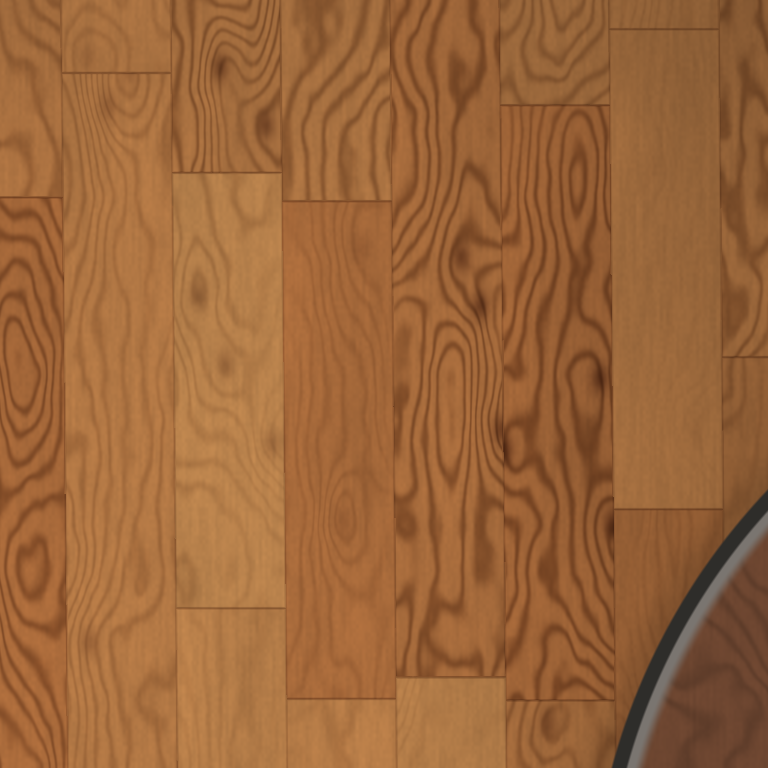
Give the GLSL for this texture, as a Shadertoy shader.

```glsl
// Oak plank floor with staggered joints, wavy grain and a dark-rimmed round mat in the corner.

const float PLANK_WIDTH = 0.1427;
const vec3 PALE_OAK = vec3(0.735, 0.520, 0.305);
const vec3 RED_OAK = vec3(0.645, 0.395, 0.215);
const vec3 GRAIN_TINT = vec3(0.74, 0.68, 0.63);
const vec3 RIM_BLACK = vec3(0.18, 0.175, 0.165);
const vec3 RIM_GREY = vec3(0.48, 0.46, 0.44);
const vec3 MAT_BROWN = vec3(0.43, 0.275, 0.19);

// Per column: joint heights, then redness and grain strength from the top plank down.
const vec2 JOINTS[8] = vec2[8](
    vec2(0.743, -1.0), vec2(0.905, -1.0), vec2(0.775, 0.208), vec2(0.738, 0.090),
    vec2(0.118, -1.0), vec2(0.863, 0.088), vec2(0.962, 0.337), vec2(0.535, -1.0));
const vec3 REDNESS[8] = vec3[8](
    vec3(0.50, 0.85, 0.0), vec3(0.40, 0.40, 0.0), vec3(0.45, 0.05, 0.2), vec3(0.40, 0.80, 0.3),
    vec3(0.70, 0.15, 0.0), vec3(0.40, 0.85, 0.6), vec3(0.40, 0.40, 0.8), vec3(0.50, 0.60, 0.0));
const vec3 FIGURE[8] = vec3[8](
    vec3(0.6, 0.9, 0.0), vec3(0.3, 0.45, 0.0), vec3(0.9, 0.45, 0.2), vec3(0.8, 0.3, 0.4),
    vec3(0.95, 0.2, 0.0), vec3(0.6, 1.0, 0.6), vec3(0.2, 0.08, 0.25), vec3(0.8, 0.6, 0.0));

float hash(vec2 p) {
    vec3 q = fract(vec3(p.xyx) * 0.1031);
    q += dot(q, q.yzx + 33.33);
    return fract((q.x + q.y) * q.z);
}

float noise(vec2 p) {
    vec2 i = floor(p), f = fract(p);
    f = f * f * (3.0 - 2.0 * f);
    return mix(mix(hash(i), hash(i + vec2(1, 0)), f.x),
               mix(hash(i + vec2(0, 1)), hash(i + vec2(1, 1)), f.x), f.y);
}

// Growth rings as contour lines of a warped field; x is the ring line, y the knot core.
vec2 growthRings(vec2 p, vec2 seed) {
    float field = 3.0 * p.x + 7.0 * noise(p * vec2(1.6, 0.55) + seed);
    field += 1.5 * noise(p * vec2(4.0, 1.7) + seed) + 0.4 * noise(p * vec2(9.0, 5.0) + seed);
    float core = 0.0;
    for (int i = 0; i < 3; i++) {
        vec2 k = seed + float(i) * 7.3;
        vec2 knot = vec2(hash(k), 7.0 * hash(k + 3.1));
        vec2 d = (p - knot) * vec2(1.0, 0.6);
        float r2 = dot(d, d);
        field += 2.6 * exp(-12.0 * r2);
        core += exp(-150.0 * r2);
    }
    float line = pow(0.5 + 0.5 * sin(6.2832 * field), 2.5);
    float fade = 1.0 - smoothstep(0.35, 0.8, fwidth(field));
    return vec2(mix(0.3, line, fade), core);
}

// Fine vertical pores and speckle, centred on zero.
float pores(vec2 uv) {
    return 0.6 * noise(uv * vec2(230.0, 22.0)) + 0.4 * noise(uv * vec2(260.0, 190.0)) - 0.5;
}

float seam(float dist, float width, float px) {
    return 1.0 - smoothstep(width - px, width + px, abs(dist));
}

vec3 plankFloor(vec2 uv, float px) {
    // Columns lean slightly to the left with height.
    float x = (uv.x - 0.0885 + 0.009 * uv.y) / PLANK_WIDTH + 1.0;
    int column = clamp(int(floor(x)), 0, 7);
    vec2 joints = JOINTS[column];
    int row = int(uv.y < joints.x) + int(uv.y < joints.y);
    vec2 seed = vec2(float(column) * 17.0, float(row) * 29.0) + 5.0;
    vec2 p = vec2(fract(x), uv.y / PLANK_WIDTH);

    vec3 wood = mix(PALE_OAK, RED_OAK, REDNESS[column][row]);
    wood *= 0.96 + 0.08 * noise(p * vec2(1.5, 0.7) + seed + 40.0);

    // Strong figure comes and goes along each plank.
    vec2 rings = growthRings(p, seed);
    float strength = FIGURE[column][row];
    float patch_ = smoothstep(0.2, 0.65, noise(p * vec2(1.8, 0.5) + seed + 80.0) + 0.3 * strength);
    wood *= mix(vec3(1.0), GRAIN_TINT, rings.x * strength * mix(0.25, 1.0, patch_));
    wood *= mix(vec3(1.0), vec3(0.66, 0.58, 0.55), min(rings.y, 1.0) * strength);
    wood *= 1.0 + 0.10 * pores(uv);

    // Thin seams between columns and at butt joints.
    float side = (fract(x + 0.5) - 0.5) * PLANK_WIDTH;
    float butt = min(abs(uv.y - joints.x), abs(uv.y - joints.y));
    float gap = max(0.6 * seam(side, 0.0013, px), seam(butt, 0.0014, px));
    return wood * mix(vec3(1.0), vec3(0.78, 0.73, 0.70), gap);
}

vec3 matSurface(vec2 uv, float depth) {
    vec2 p = mat2(0.8, -0.6, 0.6, 0.8) * uv * 9.0;
    float ring = growthRings(p * vec2(0.5, 0.9), vec2(61.0, 13.0)).x;
    vec3 brown = MAT_BROWN * (1.0 - 0.13 * ring) * (1.0 + 0.08 * pores(uv));
    return mix(RIM_GREY, brown, smoothstep(0.027, 0.044, depth));
}

void mainImage(out vec4 fragColor, in vec2 fragCoord) {
    vec2 uv = fragCoord / iResolution.xy;
    float px = 1.0 / iResolution.y;
    vec3 color = plankFloor(uv, px);

    // Light falls off to the right and towards the top.
    color *= 1.0 - 0.15 * smoothstep(0.45, 1.0, uv.x) - 0.06 * smoothstep(0.6, 1.0, uv.y);

    // Mat: soft contact shadow, black rim, grey bevel, brown top.
    float depth = 0.840 - length(uv - vec2(1.608, -0.217));
    color *= 1.0 - 0.12 * smoothstep(-0.05, 0.0, depth);
    color = mix(color, RIM_BLACK, smoothstep(-1.5 * px, 1.5 * px, depth));
    color = mix(color, matSurface(uv, depth), smoothstep(0.017, 0.021, depth));
    fragColor = vec4(color, 1.0);
}
```
